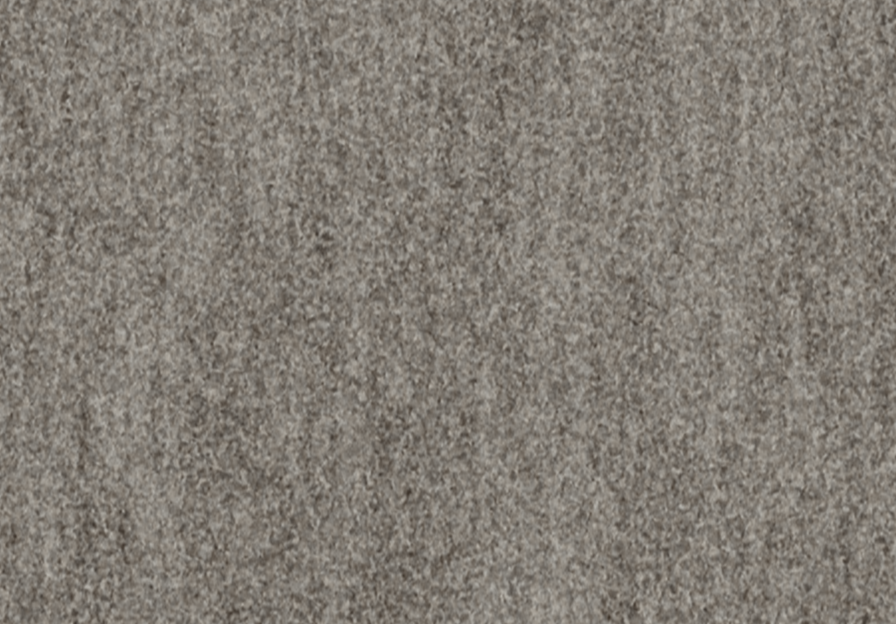
A Shadertoy shader for this texture:

```glsl
// Woven taupe upholstery cloth: fine upright yarn grain with dark pits,
// overlaid by narrow vertical streaks and broad, faint cloudy wear.
// Every layer is signed value noise, stretched along the warp direction.

#define YARN_COLOR    vec3(0.513, 0.490, 0.458)
#define TONE_TINT     vec3(0.98, 1.02, 1.02)
#define HUE_SHIFT     vec3(-0.008, 0.0, 0.008)
#define GRAIN_SCALE   vec2(196.0, 138.0)
#define STREAK_SCALE  vec2(62.0, 6.5)
#define CLOUD_SCALE   vec2(9.0, 2.6)
#define GRAIN_AMOUNT  0.190
#define FUZZ_AMOUNT   0.042
#define STREAK_AMOUNT 0.037
#define CLOUD_AMOUNT  0.025

float hash(vec2 p) {
    vec3 q = fract(vec3(p.xyx) * 0.1031);
    q += dot(q, q.yzx + 33.33);
    return fract((q.x + q.y) * q.z);
}

// Smooth value noise in the range -1 to 1
float noise(vec2 p) {
    vec2 cell = floor(p);
    vec2 f = fract(p);
    f = f * f * (3.0 - 2.0 * f);
    float low = mix(hash(cell), hash(cell + vec2(1, 0)), f.x);
    float high = mix(hash(cell + vec2(0, 1)), hash(cell + vec2(1, 1)), f.x);
    return 2.0 * mix(low, high, f.y) - 1.0;
}

vec2 rotate(vec2 p, float angle) {
    float c = cos(angle), s = sin(angle);
    return vec2(c * p.x - s * p.y, s * p.x + c * p.y);
}

// Two slanted grain layers, slightly bent so that the loops look curly
float yarnGrain(vec2 uv) {
    vec2 bend = vec2(noise(uv * 80.0 + 7.0), noise(uv * 80.0 + 91.0));
    vec2 p = uv + 0.0018 * bend;
    float left = noise(rotate(p, 0.38) * GRAIN_SCALE + 210.0);
    float right = noise(rotate(p, -0.32) * GRAIN_SCALE + 470.0);
    return 0.5 * (left + right);
}

// Uneven warp threads: wide streaks plus thin, shorter ones
float warpStreaks(vec2 uv) {
    vec2 p = uv + vec2(0.002 * noise(uv * 14.0 + 33.0), 0.0);
    float wide = noise(p * STREAK_SCALE + 120.0);
    float thin = noise(p * STREAK_SCALE * vec2(1.9, 2.4) + 340.0);
    return wide + 0.75 * thin;
}

// Broad patches of lighter and darker cloth
float clouds(vec2 uv) {
    float sum = 0.0, weight = 0.7;
    for (int i = 0; i < 3; i++) {
        sum += weight * noise(uv * CLOUD_SCALE + 57.0 * float(i + 1));
        uv *= 2.0;
        weight *= 0.6;
    }
    return sum;
}

void mainImage(out vec4 fragColor, in vec2 fragCoord) {
    vec2 uv = fragCoord / iResolution.y;

    float streak = warpStreaks(uv);
    float cloud = clouds(uv);
    float grain = yarnGrain(uv);
    float fuzz = noise(uv * GRAIN_SCALE * 1.6 + 800.0);

    // Light streaks are brushed flatter than the dark, open weave
    float relief = 1.0 - 0.14 * streak - 0.10 * cloud;
    float tone = GRAIN_AMOUNT * grain * relief
               + FUZZ_AMOUNT * fuzz
               + STREAK_AMOUNT * streak
               + CLOUD_AMOUNT * cloud;

    // Fibres drift slightly between warm brown and neutral grey
    float hue = noise(uv * GRAIN_SCALE * 0.7 + 610.0);
    vec3 color = YARN_COLOR + tone * TONE_TINT + hue * HUE_SHIFT;

    fragColor = vec4(clamp(color, 0.0, 1.0), 1.0);
}
```
